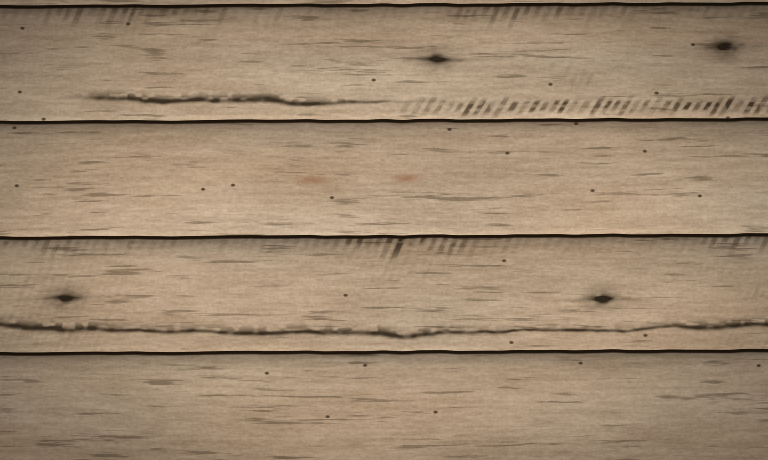
A WebGL 2 fragment shader for this texture:

```glsl
#version 300 es
precision highp float;
// Weathered lap siding: wide horizontal boards, each shadowed by the one above.
// Stretched noise gives the grain; even boards also carry slanted saw marks,
// a wandering crack and knots. Lengths are in units of canvas height.

#define PITCH 0.2515      // height of one board
#define TOP_EDGE 0.012    // first lap, measured from the top
#define TILT 0.004        // slight slope of the laps
#define LAP_LINE 0.024    // dark gap, as a share of a board
#define SAW_FREQ 44.0     // saw marks per unit length
#define SAW_SLANT 0.42
#define GRAIN 0.55
#define VIGNETTE 0.34

uniform vec2 u_resolution;
out vec4 fragColor;

const vec3 PALE = vec3(0.76, 0.67, 0.565);
const vec3 TAN = vec3(0.55, 0.46, 0.365);
const vec3 DIRT = vec3(0.22, 0.175, 0.12);
const vec3 GAP = vec3(0.09, 0.06, 0.03);
const vec3 RUST = vec3(0.55, 0.36, 0.25);

float hash(vec2 p) {
    vec3 q = fract(vec3(p.xyx) * 0.1031);
    q += dot(q, q.yzx + 33.33);
    return fract((q.x + q.y) * q.z);
}

float noise(vec2 p) {
    vec2 i = floor(p), f = fract(p);
    f = f * f * (3.0 - 2.0 * f);
    return mix(mix(hash(i), hash(i + vec2(1, 0)), f.x),
               mix(hash(i + vec2(0, 1)), hash(i + vec2(1, 1)), f.x), f.y);
}

float fbm(vec2 p) {
    float sum = 0.0, amp = 0.5;
    for (int i = 0; i < 4; i++) {
        sum += amp * noise(p);
        p = p * 2.03 + 17.1;
        amp *= 0.5;
    }
    return sum / 0.9375;
}

float bell(float d, float w) { return exp(-d * d / (w * w)); }

// Row of slanted strokes; reach is the distance from the row's root
float sawMarks(float u, float reach, float seed) {
    u = u * SAW_FREQ + 0.7 * noise(vec2(u * 18.0, seed));
    float cell = floor(u), strength = hash(vec2(cell + 91.0, seed));
    float line = 1.0 - smoothstep(0.12, 0.40, abs(fract(u) - 0.5));
    float size = 0.4 + 0.6 * hash(vec2(cell + 37.0, seed + 5.0));
    return line * (0.3 + 0.7 * strength) * (1.0 - smoothstep(0.3 * size, size, reach));
}

void main() {
    vec2 uv = gl_FragCoord.xy / u_resolution;
    vec2 p = vec2(gl_FragCoord.x, u_resolution.y - gl_FragCoord.y) / u_resolution.y;
    float width = u_resolution.x / u_resolution.y;
    float px = 1.0 / (u_resolution.y * PITCH);

    // Board index and position inside it: f is 0 at the upper lap, 1 at the lower edge
    float ragged = 0.0025 * (noise(vec2(p.x * 24.0, 3.0)) - 0.5);
    float row = (p.y - TOP_EDGE + TILT * (p.x - 0.1) + ragged) / PITCH;
    float board = floor(row), f = row - board, seed = board * 13.7 + 40.0;
    float rough = 1.0 - mod(board, 2.0);
    float first = 1.0 - step(0.5, abs(board));

    // Wood: broad tone, long fibres and fine pores
    vec2 g = vec2(p.x, p.y + 0.012 * noise(vec2(p.x * 2.5, seed))) + seed;
    float broad = fbm(g * vec2(2.5, 11.0));
    float fibre = fbm(g * vec2(14.0, 150.0));
    float pores = noise(g * vec2(90.0, 300.0));
    float speckle = noise(g * vec2(230.0, 260.0));
    float tone = 0.68 + 0.55 * (broad - 0.5) + GRAIN * (fibre - 0.5)
               + 0.22 * (pores - 0.5) + 0.22 * (speckle - 0.5);
    vec3 col = mix(TAN, PALE, tone);
    col += vec3(0.022, 0.0, -0.014) * (noise(g * vec2(3.0, 14.0) + 9.0) - 0.4);
    float streak = smoothstep(0.64, 0.82, fbm(g * vec2(9.0, 120.0) + 31.0));
    col = mix(col, DIRT, 0.35 * streak);

    // Saw marks: hanging from the lap, faint over the face, heavy near the lower edge
    float u = p.x + SAW_SLANT * p.y;
    float patches = smoothstep(0.3, 0.75, noise(vec2(p.x * 3.5 + 2.0, seed)));
    float cluster = (1.0 - first) * bell(p.x - 0.83, 0.18);
    float broken = smoothstep(0.2, 0.65, noise(g * vec2(70.0, 130.0)));
    float marks = sawMarks(u, f / 0.27, seed) * (0.15 + 0.35 * patches + 0.5 * cluster);
    marks += 0.18 * sawMarks(u * 1.3, 0.3, seed + 2.0) * patches
           * smoothstep(0.45, 0.7, fbm(g * vec2(5.0, 16.0)));
    float heavy = first * smoothstep(0.8, 1.05, p.x) * (0.65 + 0.2 * p.x);
    marks += heavy * sawMarks(u + 0.2 * p.y, abs(f - 0.89) / 0.12, seed + 4.0);
    col = mix(col, DIRT, clamp(rough * marks * (0.4 + 0.6 * broken), 0.0, 0.9));

    // Wandering crack with a sooty fringe above it
    float bend = (p.x - 0.85) / 0.8;
    float path = 0.85 - 0.07 * bend * bend + 0.07 * (fbm(vec2(p.x * 9.0, seed)) - 0.5);
    float d = f - path;
    float span = mix(1.0, smoothstep(0.12, 0.28, p.x) * (1.0 - smoothstep(0.7, 1.0, p.x)), first);
    float grime = noise(vec2(p.x * 7.0, seed + 8.0));
    float crack = bell(d, 0.010 + 0.014 * grime) * (0.45 + 0.5 * noise(vec2(p.x * 60.0, seed)));
    crack += 0.6 * grime * bell(d + 0.025, 0.035) * broken;
    col = mix(col, DIRT * 0.8, clamp(rough * span * crack, 0.0, 0.9));

    // Knots on rough boards, rusty stains on the second board
    for (int i = 0; i < 2; i++) {
        float k = float(i);
        float kx = fract(0.57 + 0.2575 * board + k * (0.375 + 0.1625 * board)) * width;
        float kf = 0.48 + 0.025 * board - k * (0.1 - 0.065 * board);
        vec2 q = vec2(p.x - kx, (f - kf) * PITCH);
        float r = length(q * vec2(0.6, 1.0)) + 0.006 * (fibre - 0.5);
        float knot = 0.85 * bell(r, 0.008) + 0.38 * bell(r, 0.024)
                   + 0.3 * bell(q.x, 0.07) * bell(q.y, 0.005);
        col = mix(col, DIRT * 0.7, rough * min(knot * (0.65 + 0.5 * broken), 0.95));
        vec2 stain = vec2(p.x - 0.68 - 0.205 * k, (f - 0.52 + 0.02 * k) * PITCH);
        float rust = bell(stain.x, 0.028) * bell(stain.y, 0.008) * (1.0 - step(0.5, abs(board - 1.0)));
        col = mix(col, RUST, 0.55 * rust * (0.5 + fibre));
    }

    // Scattered pinholes
    vec2 cell = floor(p * 13.0), at = fract(p * 13.0);
    vec2 hole = 0.2 + 0.6 * vec2(hash(cell + 7.0), hash(cell + 71.0));
    float pin = 1.0 - smoothstep(0.02, 0.06, length((at - hole) * vec2(0.7, 1.0)));
    col = mix(col, DIRT, 0.75 * pin * step(0.88, hash(cell + 133.0)));

    // Lap: worn lower lip, soft cast shadow, dark gap
    col *= 1.0 + 0.07 * smoothstep(0.93, 0.98, f);
    col *= 1.0 - 0.38 * exp(-f / 0.06) - 0.10 * exp(-f / 0.25);
    float gap = 1.0 - smoothstep(LAP_LINE - px, LAP_LINE + px, f);
    gap = max(gap, smoothstep(1.0 - px, 1.0, f));
    col = mix(col, GAP, 0.94 * gap);

    // Darkened corners
    vec2 c = uv - 0.5;
    col *= 1.05 - VIGNETTE * smoothstep(0.05, 0.5, dot(c, c));
    fragColor = vec4(clamp(col, 0.0, 1.0), 1.0);
}
```
